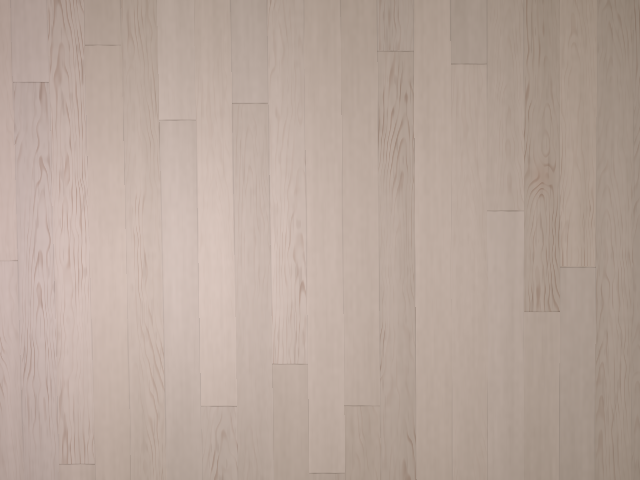
Give the GLSL for this texture, as a Shadertoy shader.

```glsl
float hash(vec2 p) {
    vec3 q = fract(vec3(p.xyx) * 0.1031);
    q += dot(q, q.yzx + 33.33);
    return fract((q.x + q.y) * q.z);
}

float noise(vec2 p) {
    vec2 i = floor(p), f = fract(p);
    f = f * f * (3.0 - 2.0 * f);
    return mix(mix(hash(i), hash(i + vec2(1, 0)), f.x),
               mix(hash(i + vec2(0, 1)), hash(i + vec2(1, 1)), f.x), f.y);
}

// Nested arches around a wandering heart line, bent around a knot
float ringField(float u, float y, float seed, float knot) {
    float heart = 0.25 + 0.5 * hash(vec2(seed, 3.0)) + 0.35 * (noise(vec2(seed, y * 2.5)) - 0.5);
    float arch = 8.0 * sqrt((u - heart) * (u - heart) + 0.006);
    float slope = mix(3.0, 14.0, hash(vec2(seed, 5.0)));
    return arch + slope * y + 2.8 * noise(vec2(u * 2.0 + seed, y * 6.0))
         + 0.8 * noise(vec2(u * 6.0 + seed, y * 30.0)) + 3.0 * knot;
}

void mainImage(out vec4 fragColor, in vec2 fragCoord) {
    vec2 uv = fragCoord / iResolution.xy;
    vec2 p = fragCoord / iResolution.y;
    float pixel = 1.0 / iResolution.y;

    // Plank layout, with a slight perspective lean
    float plankWidth = 0.0764, plankLength = 1.3;
    float x = p.x - (1.0 - p.y) * mix(0.03, -0.007, uv.x) + 0.055;
    float column = floor(x / plankWidth);
    float u = fract(x / plankWidth);
    float along = p.y / plankLength + hash(vec2(column, 17.0)) + 4.0;
    float row = floor(along);
    float v = fract(along);
    float seed = floor(hash(vec2(column, row)) * 900.0) + column;
    float tone = hash(vec2(seed, 1.0));
    float figure = hash(vec2(seed, 2.0));

    // Uneven daylight: a bright pool left of centre, dim toward the corners
    vec2 q = uv - vec2(0.22, 0.45);
    float light = 0.59 - 0.68 * q.x * q.x - 1.05 * q.y * q.y;
    light += 0.48 * exp(-8.0 * q.x * q.x - 8.0 * q.y * q.y);
    light += 0.18 * (tone - 0.5);

    // Fine fibres and broad soft streaks
    float fibre = noise(vec2(u * 13.0 + seed, p.y * 11.0));
    float streak = noise(vec2(u * 3.0 + seed, p.y * 1.8));
    light += 0.07 * (fibre - 0.5) + 0.10 * (streak - 0.5);
    light += 0.06 * (noise(p * vec2(130.0, 75.0)) - 0.5);
    vec3 color = mix(vec3(0.61, 0.55, 0.50), vec3(0.82, 0.75, 0.715), light);
    color += vec3(0.006, -0.002, 0.012) * smoothstep(0.25, 0.0, uv.x);
    color += vec3(0.003, 0.0, -0.004) * (hash(vec2(seed, 4.0)) - 0.5) * 2.0;

    // Thin warm growth rings, broken into patches on the figured planks
    vec2 knotOffset = vec2((u - 0.5) * 3.5, (v - 0.15 - 0.6 * tone) * 40.0);
    float knot = exp(-dot(knotOffset, knotOffset)) * step(0.8, figure);
    float ring = ringField(u, p.y, seed, knot);
    float phase = fract(ring);
    float line = smoothstep(0.42, 0.76, phase) * (1.0 - smoothstep(0.78, 0.96, phase));
    line = mix(line, 0.25, smoothstep(0.3, 0.8, fwidth(ring)));
    float patches = smoothstep(0.35, 0.7, noise(vec2(u * 2.5 + seed, p.y * 4.0 + 9.0)));
    float broken = smoothstep(0.25, 0.75, noise(vec2(u * 8.0 + seed, p.y * 26.0 + 4.0)));
    float strength = smoothstep(0.25, 0.75, figure) * mix(0.25, 1.0, patches);
    color *= 1.0 - vec3(0.075, 0.11, 0.13) * line * strength * (0.3 + 0.8 * broken);
    color *= 1.0 - vec3(0.02, 0.05, 0.065) * knot;

    // Short dark pores running along the boards
    float pore = smoothstep(0.7, 0.95, noise(vec2(u * 19.0 + seed, p.y * 30.0)));
    color *= 1.0 - vec3(0.045, 0.055, 0.06) * pore * (0.15 + 0.85 * strength);

    // Faint interrupted seams and thin butt joints
    float sideGap = min(u, 1.0 - u) * plankWidth;
    float endGap = min(v, 1.0 - v) * plankLength;
    float seam = 1.0 - smoothstep(0.0, 0.0008 + pixel, sideGap);
    float joint = 1.0 - smoothstep(0.0, 0.0006 + pixel, endGap);
    color *= 1.0 - 0.06 * seam * smoothstep(0.35, 0.85, noise(vec2(column * 7.0, p.y * 7.0)));
    color *= 1.0 - vec3(0.15, 0.16, 0.17) * joint * (0.2 + 0.8 * noise(vec2(x * 70.0, row)));

    fragColor = vec4(color, 1.0);
}
```
